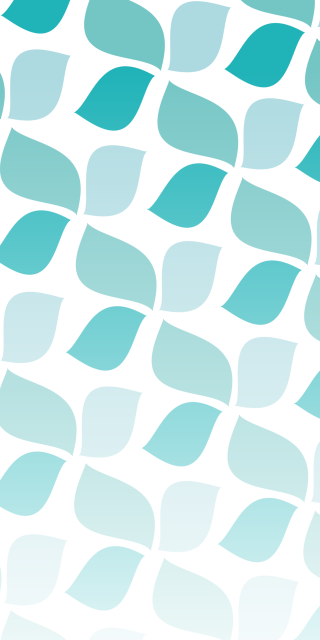
This pattern is drawn by a WebGL 1 fragment shader. Its source:

```glsl
precision highp float;

// Three-petal sprigs on a slanted, slightly uneven lattice over white.
// Each petal is an axis with two power-curve flanks, one lean and one full;
// all the tints fade towards white at the bottom of the canvas.

uniform vec2 u_resolution;

// Lengths are in canvas widths, with y pointing up.
const vec2 ORIGIN = vec2(0.935, 0.417);      // sprig at column 2, row 0
const vec2 COLUMN_STEP = vec2(0.237, -0.2995);
const vec2 STEP_DRIFT = vec2(-0.0078, -0.0039); // change of step per row
const float ROW_STEP = 0.742;
const float ROW_SHIFT = 0.0104;
const float ORIGIN_COLUMN = 2.0;

const vec3 PAPER = vec3(1.0);
const vec3 JADE = vec3(0.455, 0.775, 0.772);
const vec3 TEAL = vec3(0.125, 0.702, 0.722);
const vec3 MIST = vec3(0.675, 0.855, 0.880);

const float FADE_BOTTOM = 0.135;  // tint strength at the lower edge
const float FADE_RISE = 0.975;    // gain in strength over the height

// Exponents of the flanks near the root and near the tip.
const vec2 LEAN_CURVE = vec2(1.6, 1.05);
const float FULL_ROOT = 1.15;

// Approximate distance from a flank t^a (1-t)^b; v is the offset from the axis.
float flankDistance(float t, float v, float width, vec2 curve) {
    float s = clamp(t, 0.001, 0.999);
    float edge = width * pow(s, curve.x) * pow(1.0 - s, curve.y);
    float slope = edge * (curve.x / s - curve.y / (1.0 - s));
    return (v - edge) / sqrt(1.0 + slope * slope);
}

// Signed distance to a petal; widths holds the lean and the full flank.
float petalDistance(vec2 p, vec2 root, vec2 tip, vec2 widths, float fullTip) {
    vec2 axis = tip - root;
    float len = length(axis);
    vec2 along = axis / len;
    vec2 q = (p - root) / len;
    float t = dot(q, along);
    float v = dot(q, vec2(-along.y, along.x));
    float side = v > 0.0
        ? flankDistance(t, v, widths.x, LEAN_CURVE)
        : flankDistance(t, -v, widths.y, vec2(FULL_ROOT, fullTip));
    return len * max(side, max(-t, t - 1.0));
}

// Sprig centre; the column step drifts from row to row.
vec2 sprigCentre(float column, float row) {
    vec2 stepHere = COLUMN_STEP + STEP_DRIFT * vec2(max(row, -1.0), row);
    vec2 start = ORIGIN + vec2(ROW_SHIFT * abs(row), ROW_STEP * row);
    return start + stepHere * (column - ORIGIN_COLUMN);
}

void main() {
    vec2 p = gl_FragCoord.xy / u_resolution.x;
    float soft = 0.7 / u_resolution.x;

    // Nearest petal of each kind over the whole lattice.
    vec3 nearest = vec3(1.0);
    for (int row = -2; row <= 2; row++) {
        for (int column = -2; column <= 3; column++) {
            vec2 q = p - sprigCentre(float(column), float(row));
            float large = petalDistance(q, vec2(-0.1875, 0.2865),
                vec2(0.0156, 0.013), vec2(1.49, 2.64), 1.8);
            float lower = petalDistance(q, vec2(-0.255, -0.117),
                vec2(-0.003, -0.003), vec2(1.58, 2.55), 1.6);
            float upper = petalDistance(q, vec2(0.234, 0.211),
                vec2(0.0365, 0.0156), vec2(1.76, 2.69), 1.6);
            nearest = min(nearest, vec3(large, lower, upper));
        }
    }

    // Tint the petals, weaker towards the bottom.
    vec3 cover = 1.0 - smoothstep(-soft, soft, nearest);
    float height = gl_FragCoord.y / u_resolution.y;
    cover *= clamp(FADE_BOTTOM + FADE_RISE * height, 0.0, 1.0);

    vec3 color = mix(PAPER, JADE, cover.x);
    color = mix(color, TEAL, cover.y);
    color = mix(color, MIST, cover.z);
    gl_FragColor = vec4(color, 1.0);
}
```
